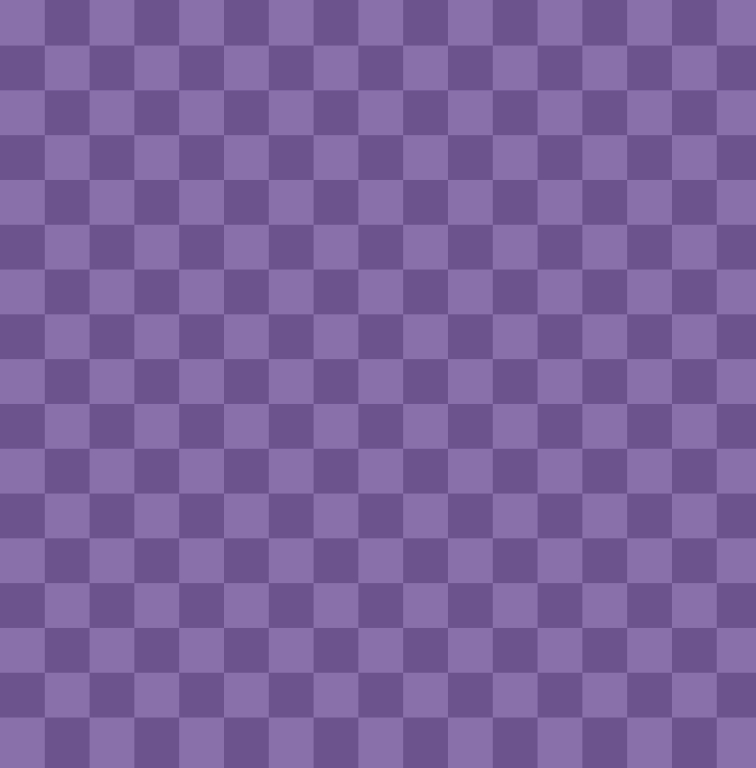
Write a WebGL 2 fragment shader that draws this pattern.

```glsl
#version 300 es
precision highp float;

uniform vec2 u_resolution;
out vec4 fragColor;

const vec3 LIGHT_PURPLE = vec3(0.541, 0.439, 0.671);
const vec3 DARK_PURPLE = vec3(0.424, 0.325, 0.557);

const float CELL_SIZE = 0.05833;  // side of a square, in canvas heights
const float ROW_OFFSET = 0.001;   // extra height of the top row
const float LAST_ROW_MID = 16.5;  // the bottom row runs on to the edge

// Smoothed square wave: +1 on even cells, -1 on odd cells
float stripe(float x, float pixel) {
    float edgeDistance = 0.5 - abs(mod(x + 0.5, 2.0) - 1.0);
    return clamp(2.0 * edgeDistance / pixel, -1.0, 1.0);
}

// Coverage of the light squares, from 0 to 1
float checker(vec2 p, float pixel) {
    return 0.5 + 0.5 * stripe(p.x, pixel) * stripe(p.y, pixel);
}

// Cell coordinates, counted from the upper left corner
vec2 cellCoords(vec2 fragment, vec2 resolution) {
    vec2 p = vec2(fragment.x, resolution.y - fragment.y) / resolution.y;
    p.y = max(p.y - ROW_OFFSET, 0.5 * CELL_SIZE);
    p /= CELL_SIZE;
    return vec2(p.x, min(p.y, LAST_ROW_MID));
}

void main() {
    float pixel = 1.0 / (u_resolution.y * CELL_SIZE);
    vec2 cell = cellCoords(gl_FragCoord.xy, u_resolution);
    vec3 color = mix(DARK_PURPLE, LIGHT_PURPLE, checker(cell, pixel));
    fragColor = vec4(color, 1.0);
}
```
